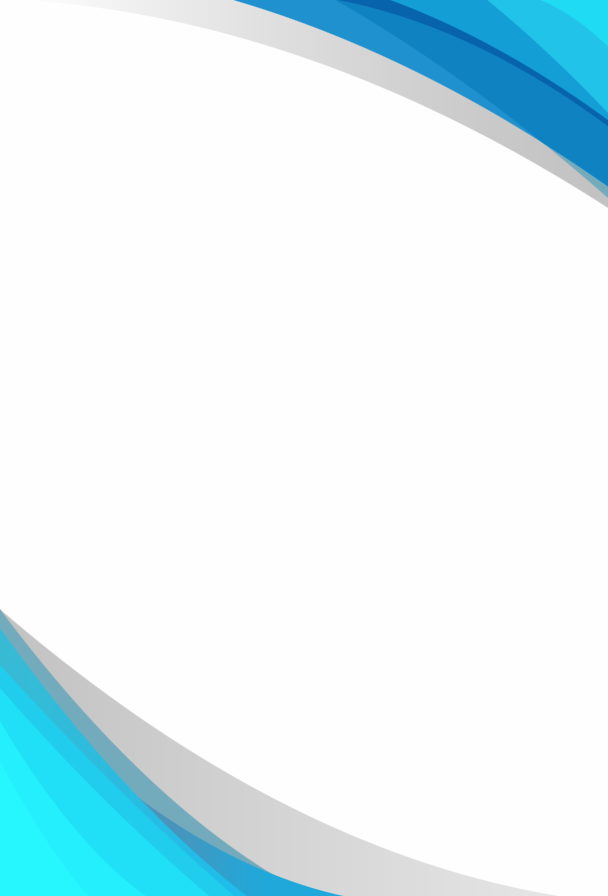
Give the GLSL for this background, as a Shadertoy shader.

```glsl
#define ASPECT 0.68
#define PAPER vec3(0.995)
#define SHADOW vec3(0.76)
#define SLATE vec3(0.45, 0.67, 0.74)
#define NAVY vec3(0.03, 0.39, 0.68)
#define BLUE vec3(0.12, 0.57, 0.81)
#define DEEP_BLUE vec3(0.06, 0.51, 0.76)
#define SKY vec3(0.08, 0.62, 0.84)
#define AQUA vec3(0.13, 0.77, 0.91)
#define CYAN vec3(0.12, 0.88, 0.97)
#define BRIGHT_CYAN vec3(0.15, 0.97, 1.0)

// Coverage under a parabola from (0, rise) through mid to (foot, 0)
float corner(vec2 q, float rise, vec2 mid, float foot) {
    float x = min(q.x, foot);
    float height = rise * (1.0 - x / foot) * (1.0 - x / mid.x)
                 + mid.y * x * (foot - x) / (mid.x * (foot - mid.x));
    float d = q.y - height;
    return clamp(0.5 - d / max(fwidth(d), 1e-5), 0.0, 1.0);
}

// Upper right sweep, with q measured from that corner
vec3 paintTop(vec3 col, vec2 q) {
    vec3 shadow = mix(SHADOW, PAPER, pow(clamp(q.x / 0.65, 0.0, 1.0), 1.3));
    float body = corner(q, 0.208, vec2(0.224, 0.0755), 0.419);
    float fold = corner(q, 0.221, vec2(0.159, 0.094), 0.305);

    col = mix(col, shadow, corner(q, 0.232, vec2(0.289, 0.083), 0.651));
    col = mix(col, SLATE, fold);
    col = mix(col, BLUE, body);
    col = mix(col, DEEP_BLUE, body * fold);

    // Dark ribbon and the lighter layers above it
    col = mix(col, NAVY, corner(q, 0.141, vec2(0.133, 0.0586), 0.302));
    col = mix(col, SKY, corner(q, 0.134, vec2(0.159, 0.0365), 0.2435));
    col = mix(col, AQUA, corner(q, 0.126, vec2(0.068, 0.0586), 0.135));
    col = mix(col, mix(AQUA, CYAN, 0.8), corner(q, 0.052, vec2(0.034, 0.0234), 0.0755));
    return col;
}

// Lower left sweep, with q measured from the origin
vec3 paintBottom(vec3 col, vec2 q) {
    vec3 shadow = mix(SHADOW, vec3(0.9), clamp(q.x / 0.62, 0.0, 1.0));
    vec3 ribbon = mix(mix(SLATE, NAVY, 0.35), mix(BLUE, AQUA, 0.45),
                      smoothstep(0.16, 0.31, q.x));
    vec3 rim = mix(vec3(0.22, 0.73, 0.83), vec3(0.12, 0.74, 0.92),
                   clamp(q.x / 0.26, 0.0, 1.0));

    col = mix(col, shadow, corner(q, 0.320, vec2(0.260, 0.134), 0.625));
    col = mix(col, SLATE, corner(q, 0.320, vec2(0.130, 0.167), 0.348));
    col = mix(col, ribbon, corner(q, 0.251, vec2(0.143, 0.1185), 0.384));

    // Layers brightening towards the corner
    col = mix(col, rim, corner(q, 0.299, vec2(0.141, 0.125), 0.276));
    col = mix(col, mix(AQUA, CYAN, 0.3), corner(q, 0.258, vec2(0.130, 0.122), 0.262));
    col = mix(col, CYAN, corner(q, 0.232, vec2(0.078, 0.147), 0.234));
    col = mix(col, mix(CYAN, BRIGHT_CYAN, 0.65), corner(q, 0.195, vec2(0.078, 0.082), 0.163));
    col = mix(col, BRIGHT_CYAN, corner(q, 0.150, vec2(0.048, 0.068), 0.098));
    return col;
}

void mainImage(out vec4 fragColor, in vec2 fragCoord) {
    vec2 uv = fragCoord / iResolution.xy;
    vec2 scale = vec2(ASPECT, 1.0);
    vec3 col = paintTop(PAPER, (1.0 - uv) * scale);
    col = paintBottom(col, uv * scale);
    fragColor = vec4(col, 1.0);
}
```
